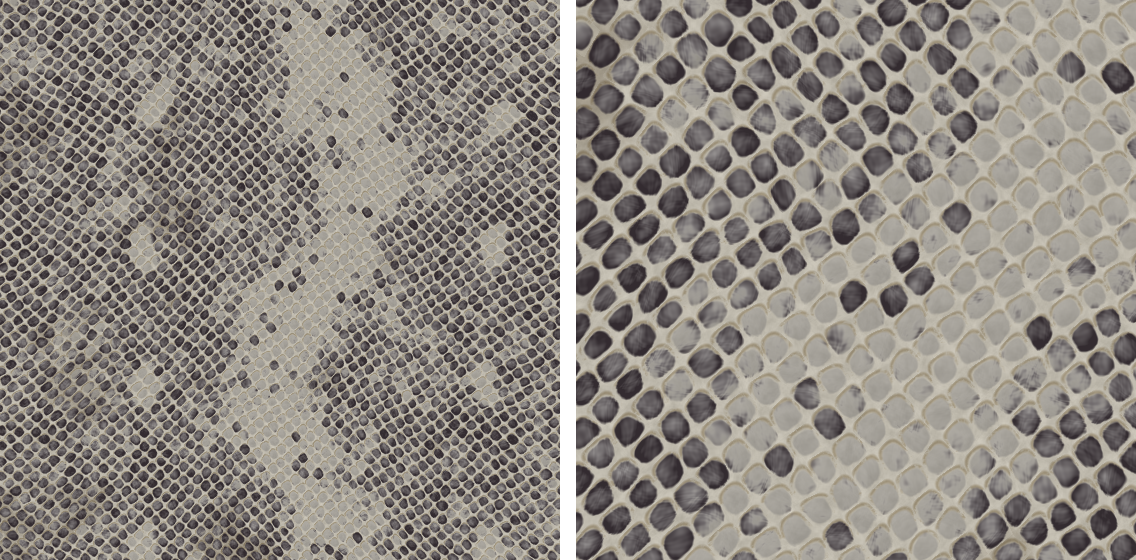
Left, the full canvas; right, a detail of the centre.
Reproduce this texture procedurally as a WebGL 2 fragment shader.

```glsl
#version 300 es
precision highp float;

uniform vec2 u_resolution;
out vec4 fragColor;

#define SCALES 51.5
#define LATTICE vec2(1.45, 0.68)
#define JITTER 0.27
#define TILT -0.06
#define NET_WIDTH 0.075
#define BAND_WIDTH 0.075
#define INK_LEVEL 0.53
#define NET_COLOR vec3(0.755, 0.735, 0.685)
#define SKIN_COLOR vec3(0.65, 0.635, 0.605)
#define THREAD_COLOR vec3(0.59, 0.54, 0.44)
#define STEEL_COLOR vec3(0.57, 0.555, 0.555)
#define DARK_COLOR vec3(0.18, 0.15, 0.17)

vec2 hash2(vec2 p) {
    vec2 q = vec2(dot(p, vec2(127.1, 311.7)), dot(p, vec2(269.5, 183.3)));
    return fract(sin(q) * 43758.5453);
}

mat2 rotation(float a) {
    return mat2(cos(a), sin(a), -sin(a), cos(a));
}

// Layered, lightly warped sines, roughly -1 to 1
float waves(vec2 p) {
    float sum = 0.0, amp = 0.6;
    mat2 turn = rotation(1.1) * 1.75;
    for (int i = 0; i < 5; i++) {
        p = turn * p + 0.65 * sin(p.yx * 0.8 + float(i)) + 2.3;
        sum += amp * sin(p.x) * cos(p.y);
        amp *= 0.7;
    }
    return sum;
}

// Jittered diamond lattice: every second row is shifted by half a step
vec2 scaleCenter(vec2 id) {
    vec2 base = vec2(id.x + 0.5 * mod(id.y, 2.0), id.y) * LATTICE;
    return base + JITTER * (hash2(id) - 0.5);
}

vec2 latticeId(vec2 p, float rowStep) {
    float row = floor(p.y / LATTICE.y + 0.5) + rowStep;
    return vec2(floor(p.x / LATTICE.x - 0.5 * mod(row, 2.0) + 0.5), row);
}

// Nearest scale: returns its center, gives its id and a rounded edge distance
vec2 nearestScale(vec2 p, out vec2 id, out float edge) {
    float best = 1e3;
    vec2 center = p;
    for (int j = -2; j <= 2; j++)
    for (int i = -1; i <= 1; i++) {
        vec2 cell = latticeId(p, float(j)) + vec2(float(i), 0.0);
        vec2 c = scaleCenter(cell);
        float d = dot(c - p, c - p);
        if (d < best) { best = d; center = c; id = cell; }
    }
    float sum = 0.0;
    for (int j = -2; j <= 2; j++)
    for (int i = -1; i <= 1; i++) {
        vec2 c = scaleCenter(latticeId(center, float(j)) + vec2(float(i), 0.0));
        vec2 gap = c - center;
        if (dot(gap, gap) > 0.01)
            sum += exp(-9.0 * dot(0.5 * (center + c) - p, normalize(gap)));
    }
    edge = -log(sum) / 9.0;
    return center;
}

// Bare tapered islands in two columns: 0 inside, 1 outside
float islands(vec2 p) {
    float keep = 1.0;
    for (int i = 0; i < 8; i++) {
        float side = mod(float(i), 2.0), row = floor(float(i) * 0.5);
        vec2 h = hash2(vec2(float(i), 7.0)) - 0.5;
        vec2 at = vec2(0.27 + 0.61 * side, 0.05 + 0.245 * row) + 0.06 * h;
        vec2 q = rotation(1.3 * h.x + 0.25) * (p - at);
        q.x *= 1.8 + 10.0 * q.y;
        keep *= smoothstep(0.036, 0.046, length(q) + 0.006 * sin(p.x * 90.0 + p.y * 70.0));
    }
    return keep;
}

// Amount of pigment over the hide, with a pale winding band
float pigment(vec2 p) {
    float bandX = 0.575 + 0.08 * sin(7.5 * (p.y - 0.5));
    float away = abs(p.x - bandX) + 0.05 * waves(p * 9.0);
    float flank = smoothstep(0.2 * BAND_WIDTH, 1.8 * BAND_WIDTH, away);
    return flank * (INK_LEVEL + 0.18 * waves(p * 9.0 + 4.0)) * islands(p);
}

void main() {
    float size = min(u_resolution.x, u_resolution.y);
    vec2 uv = gl_FragCoord.xy / size;
    float soft = max(0.04, 0.7 * SCALES / size);

    // Bent lattice, with finer scales along the middle
    vec2 bent = uv + 0.022 * sin(uv.yx * vec2(7.0, 6.0) + vec2(0.5, 2.0));
    bent.x += 0.013 * sin(6.2832 * (uv.x - 0.55));
    bent += 0.004 * sin(uv.yx * vec2(31.0, 27.0));
    vec2 p = rotation(-TILT) * bent * SCALES;
    vec2 id;
    float edge;
    vec2 center = nearestScale(p, id, edge);
    vec2 fromCenter = rotation(TILT) * (p - center);
    vec2 scaleAt = uv - fromCenter / SCALES;
    vec2 rnd = hash2(id + 51.0);
    float mottle = waves(p * 1.9);
    float grit = waves(p * 4.3 + 30.0);

    // Pigment of this scale, plus stray dark scales in clusters
    float amount = pigment(mix(scaleAt, uv, 0.3)) + 0.36 * (rnd.x - 0.5);
    float cluster = smoothstep(-0.1, 0.4, waves(scaleAt * 17.0 + 9.0));
    float stray = smoothstep(0.6, 0.8, rnd.y) * cluster * islands(scaleAt);
    float ink = max(smoothstep(0.12, 0.85, amount), 0.75 * stray);

    // Pale skin, raised net and fine thread
    float ragged = edge + 0.045 * mottle + 0.06 * (rnd.y - 0.5);
    float inside = smoothstep(NET_WIDTH - soft, NET_WIDTH + soft, ragged);
    float relief = dot(fromCenter, vec2(-0.5, 0.8));
    vec3 color = mix(NET_COLOR, SKIN_COLOR, inside);
    float thread = 1.0 - smoothstep(0.0, 0.07 + 0.5 * soft, abs(edge - 0.03));
    color = mix(color, THREAD_COLOR, 0.85 * thread * smoothstep(-0.1, 0.4, relief + 0.35 * grit));
    color += 0.03 * mottle + 0.03 * grit * (1.0 - 0.6 * inside) + 0.06 * relief * inside;

    // Brown smudges that also stain the net
    float smudge = smoothstep(0.15, 0.9, waves(uv * 8.0 + 17.0) + 0.3 - uv.x);
    color *= 1.0 - vec3(0.16, 0.18, 0.21) * smudge * smoothstep(0.1, 0.6, amount);

    // Inked scales with dark rims and a steel sheen
    float cover = inside * smoothstep(0.06, 0.36, ink + 0.2 * mottle);
    float rim = 1.0 - smoothstep(0.06, 0.26, edge);
    float depth = 0.8 * ink + 0.36 * mottle + 0.32 * rim - 0.35 * relief;
    vec3 inkColor = mix(STEEL_COLOR, DARK_COLOR, clamp(depth, 0.0, 1.0));
    color = mix(color, inkColor, 0.96 * cover);

    fragColor = vec4(clamp(color, 0.0, 1.0), 1.0);
}
```
